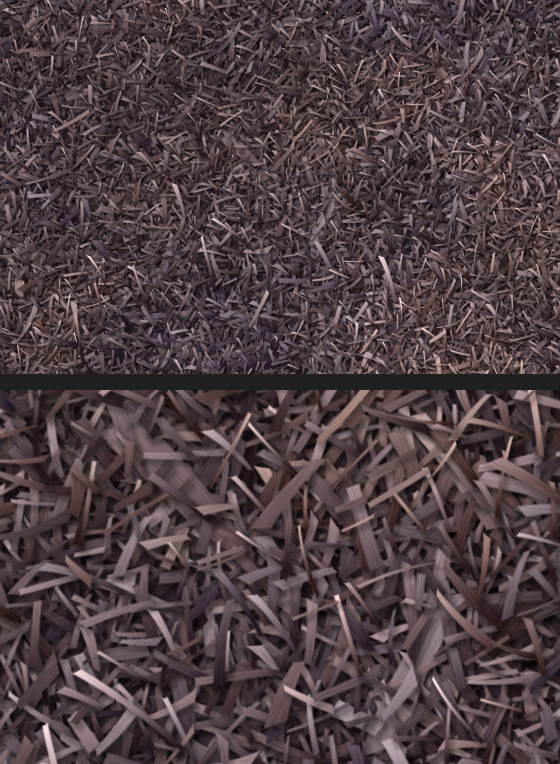
Top: the whole. Bottom: its middle third, enlarged.
Reproduce this texture procedurally as a WebGL 2 fragment shader.

```glsl
#version 300 es
precision highp float;
// Draws a bed of dark shredded bark mulch: many overlapping wood chips with pale straw clumps.

uniform vec2 u_resolution;
out vec4 fragColor;

const float PI = 3.14159265;
const int CHIP_LAYERS = 12;
const vec3 DARK_BARK = vec3(0.14, 0.09, 0.13);
const vec3 PALE_WOOD = vec3(0.61, 0.53, 0.56);
const vec3 WARM_SHIFT = vec3(0.035, 0.004, -0.035);
const vec3 EMBER = vec3(0.80, 0.33, 0.20);

float hash(vec2 p) {
    return fract(sin(dot(p, vec2(127.1, 311.7))) * 43758.5453);
}

float noise(vec2 p) {
    vec2 i = floor(p), f = fract(p);
    f = f * f * (3.0 - 2.0 * f);
    float low = mix(hash(i), hash(i + vec2(1, 0)), f.x);
    float high = mix(hash(i + vec2(0, 1)), hash(i + vec2(1, 1)), f.x);
    return mix(low, high, f.y);
}

// Broad clumps, 0 to 1, where straw gathers and the wood turns warmer
float clump(vec2 p) {
    float n = 0.65 * noise(p * 3.1 + 4.7) + 0.35 * noise(p * 8.3 + 19.2);
    return smoothstep(0.42, 0.78, n);
}

vec2 rotate(vec2 p, float angle) {
    float c = cos(angle), s = sin(angle);
    return vec2(c * p.x + s * p.y, c * p.y - s * p.x);
}

// Bent, tapered splinter with slanted ends
float chipDistance(vec2 q, vec2 halfSize, float skew) {
    q.y += skew * 0.14 * q.x * q.x;
    float halfWidth = halfSize.y * (1.0 - 0.45 * skew * q.x / halfSize.x);
    return max(abs(q.x + skew * q.y) - halfSize.x, abs(q.y) - halfWidth);
}

vec3 woodColor(float tone, float warmth) {
    return mix(DARK_BARK, PALE_WOOD, tone) + WARM_SHIFT * warmth;
}

// Lays one jittered grid of chips over the colour below
vec3 chipLayer(vec3 below, vec2 p, float cell, float seed, float width,
               float density, float clumping, float lift, float warmth) {
    vec2 offset = seed * vec2(17.31, 9.73);
    vec2 g = p / cell + offset;
    float soft = (0.0008 + 0.6 / u_resolution.y) / cell;
    float shadowReach = 0.006 / cell;
    vec3 color = below;
    for (int y = -1; y <= 1; y++) {
        for (int x = -1; x <= 1; x++) {
            vec2 id = floor(g) + vec2(x, y);
            vec2 key = id + seed * 3.17;
            vec2 center = id + 0.5 + 0.7 * (vec2(hash(key), hash(key + 31.7)) - 0.5);
            float patchy = clump((center - offset) * cell);
            if (hash(key + 7.9) > density * mix(1.0, patchy, clumping)) continue;

            // Shape
            float angle = PI * hash(key + 53.1);
            float slim = hash(key + 71.3);
            vec2 halfSize = vec2(mix(0.32, 0.95, hash(key + 13.9)),
                                 width * mix(0.05, 0.17, slim * slim));
            float skew = 2.0 * hash(key + 97.7) - 1.0;
            vec2 q = rotate(g - center, angle);
            vec2 toShadow = rotate(vec2(0.0025, -0.0035) / cell, angle);
            float d = chipDistance(q, halfSize, skew);
            float dShadow = chipDistance(q - toShadow, halfSize, skew);
            color *= 1.0 - 0.27 * (1.0 - smoothstep(-0.3 * shadowReach, shadowReach, dShadow));
            if (d > soft) continue;

            // Wood tone, grain along the chip and a lit long edge
            float h = hash(key + 41.3);
            float tone = 0.19 + 0.48 * h + 0.40 * pow(h, 5.0) + lift;
            tone += 0.16 * (noise(vec2(q.x * 4.0, q.y * 38.0) + key) - 0.5);
            tone += 0.05 * dot(q, rotate(vec2(-0.5, 0.85), angle)) / halfSize.y;
            tone += 0.09 * (patchy - 0.35);
            float warm = warmth + 0.8 * patchy + 1.2 * (hash(key + 83.9) - 0.6);
            vec3 wood = woodColor(max(tone, 0.0), warm);
            wood = mix(wood, EMBER, step(0.9992, hash(key + 61.7)));
            color = mix(color, wood, 1.0 - smoothstep(-soft, soft, d));
        }
    }
    return color;
}

void main() {
    vec2 p = gl_FragCoord.xy / u_resolution.y;
    vec3 color = woodColor(0.06 + 0.12 * noise(p * 60.0), 0.0);

    // Chips from the deep dark litter up to the lighter surface
    for (int i = 0; i < CHIP_LAYERS; i++) {
        float level = float(i) / float(CHIP_LAYERS - 1);
        float cell = mix(0.030, 0.048, hash(vec2(float(i), 5.3)));
        float lift = mix(-0.14, 0.03, level);
        color = chipLayer(color, p, cell, float(i) + 1.0, 1.0, 0.95, 0.0, lift, 0.0);
        // A few large slabs, partly buried
        if (i == CHIP_LAYERS - 4) {
            color = chipLayer(color, p, 0.085, 23.0, 1.2, 0.35, 0.0, -0.06, 0.1);
        }
    }

    // Thin pale straw on the clumps, then sparse long splinters
    color = chipLayer(color, p, 0.042, 29.0, 0.55, 0.9, 1.0, 0.20, 0.5);
    color = chipLayer(color, p, 0.070, 37.0, 0.50, 0.22, 0.3, 0.06, 0.2);

    // Uneven ground shading
    color *= 0.88 + 0.26 * noise(p * 3.7 + 11.0);
    fragColor = vec4(clamp(color, 0.0, 1.0), 1.0);
}
```
